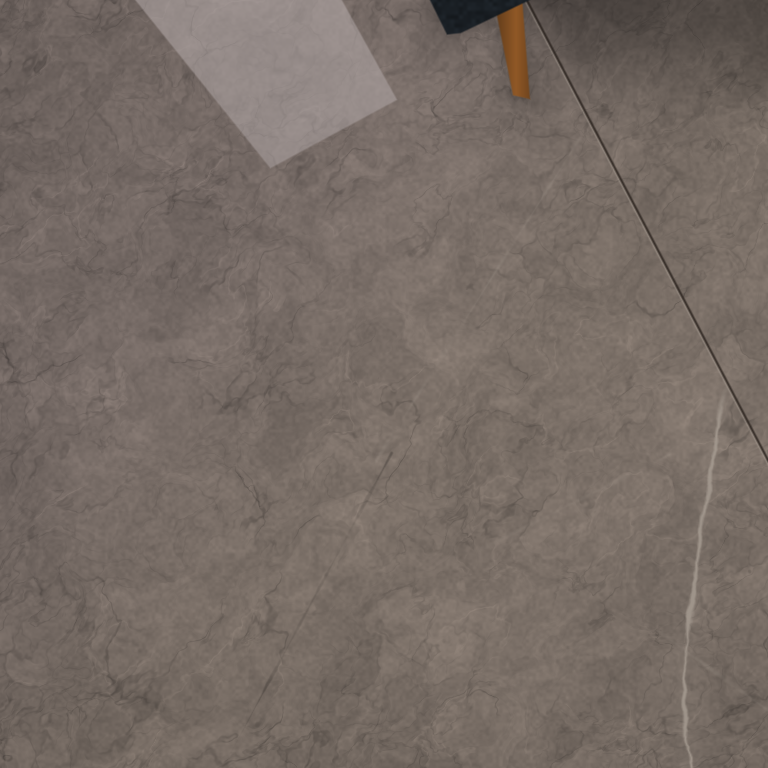
Reproduce this texture procedurally as a Shadertoy shader.

```glsl
// Brown-grey marble floor with fine cracks, pale veins, a tile joint, a light patch and a chair leg.
#define STONE vec3(0.465, 0.422, 0.390)
#define COOL_STONE vec3(0.460, 0.416, 0.397)
#define PALE_VEIN vec3(0.65, 0.61, 0.57)
#define LIGHT_PATCH vec3(0.585, 0.545, 0.535)
#define SEAT vec3(0.10, 0.12, 0.14)
#define WOOD vec3(0.49, 0.30, 0.13)
#define CRACK_DEPTH 0.14
#define MOTTLE 0.19
#define GRAIN 0.09
#define PEBBLE_SCALE 23.0
#define DRIFT_ANGLE 0.72

float hash(vec2 p) {
    vec3 q = fract(vec3(p.xyx) * 0.1031);
    q += dot(q, q.yzx + 33.33);
    return fract((q.x + q.y) * q.z);
}

float noise(vec2 p) {
    vec2 i = floor(p), f = fract(p);
    f = f * f * (3.0 - 2.0 * f);
    return mix(mix(hash(i), hash(i + vec2(1, 0)), f.x),
               mix(hash(i + vec2(0, 1)), hash(i + vec2(1, 1)), f.x), f.y);
}

float fbm(vec2 p) {
    float sum = 0.0, amp = 0.5;
    for (int i = 0; i < 5; i++) {
        sum += amp * noise(p);
        p = mat2(1.6, 1.2, -1.2, 1.6) * p + 17.3;
        amp *= 0.5;
    }
    return sum / 0.97;
}

// x: gap between the two nearest cell centres, y: random value of the cell
vec2 pebbles(vec2 p) {
    vec2 cell = floor(p);
    float near = 9.0, second = 9.0, id = 0.0;
    for (int y = -1; y <= 1; y++)
    for (int x = -1; x <= 1; x++) {
        vec2 c = cell + vec2(x, y);
        float d = length(c + vec2(hash(c), hash(c + 71.7)) - p);
        if (d < near) { second = near; near = d; id = hash(c + 31.1); }
        else second = min(second, d);
    }
    return vec2(second - near, id);
}

// Thin line where the noise crosses its middle value
float crack(vec2 p, float width) {
    return 1.0 - smoothstep(0.0, width, abs(fbm(p) - 0.5));
}

// Signed distance to the line a-b, positive on its right
float side(vec2 p, vec2 a, vec2 b) {
    vec2 d = normalize(b - a);
    return dot(p - a, vec2(d.y, -d.x));
}

// Convex quad with counterclockwise corners
float quad(vec2 p, vec2 a, vec2 b, vec2 c, vec2 d) {
    return max(max(side(p, a, b), side(p, b, c)), max(side(p, c, d), side(p, d, a)));
}

float segment(vec2 p, vec2 a, vec2 b) {
    vec2 d = b - a;
    return length(p - a - d * clamp(dot(p - a, d) / dot(d, d), 0.0, 1.0));
}

float fill(float d, float soft) { return 1.0 - smoothstep(-soft, soft, d); }

vec3 marble(vec2 p) {
    float c = cos(DRIFT_ANGLE), s = sin(DRIFT_ANGLE);
    vec2 q = mat2(c, -s, s, c) * p;
    vec2 warp = vec2(fbm(p * 14.0), fbm(p * 14.0 + 40.0)) - 0.5;
    vec2 along = q * vec2(0.65, 1.0) + warp * 0.045;
    float cloud = fbm(along * 8.0 + 3.0) - 0.5;
    float fine = fbm(along * 55.0 + warp * 8.0) - 0.5;
    float grain = noise(p * 230.0) - 0.5;
    vec2 stones = pebbles(along * PEBBLE_SCALE + warp);
    vec2 chips = pebbles(along * PEBBLE_SCALE * 2.1 + warp * 2.0 + 9.0);

    // Short broken cracks: each kind fades in and out over small patches
    float zone = smoothstep(0.36, 0.62, fbm(along * 11.0 + 11.0));
    float gaps = smoothstep(0.3, 0.65, noise(p * 38.0 + 3.0));
    float rims = (1.0 - smoothstep(0.0, 0.13, stones.x)) * zone * gaps;
    float chip_rims = (1.0 - smoothstep(0.0, 0.2, chips.x)) * (1.0 - gaps) * zone;
    float main_cracks = crack(along * 10.0 + 23.0, 0.018) * smoothstep(0.42, 0.7, noise(q * 17.0 + 5.0));
    float hair = crack(along * 24.0 + 57.0, 0.035) * smoothstep(0.35, 0.7, noise(q * 15.0 + 9.0));
    float pale_hair = crack(along * 21.0 + 81.0, 0.035) * smoothstep(0.4, 0.75, noise(q * 14.0 + 33.0));

    float tone = 1.0 + MOTTLE * cloud + 0.17 * fine + GRAIN * grain;
    tone += 0.07 * (stones.y - 0.5) * smoothstep(0.0, 0.15, stones.x);
    tone -= CRACK_DEPTH * (0.65 * rims + 0.4 * chip_rims + 0.9 * main_cracks + 0.65 * hair);
    tone += 0.07 * pale_hair;
    return mix(STONE, COOL_STONE, smoothstep(0.1, 0.8, p.y - p.x + 0.3)) * tone;
}

void mainImage(out vec4 fragColor, in vec2 fragCoord) {
    vec2 p = fragCoord / iResolution.xy;
    float soft = 0.8 / iResolution.y + 0.0006;
    vec3 col = marble(p);

    // Room light: brighter middle, dim corners and dark far edge beyond the joint
    float joint = side(p, vec2(1.0, 0.401), vec2(0.686, 1.0));
    col *= 1.045 - 0.20 * dot(p - vec2(0.6, 0.52), p - vec2(0.6, 0.52));
    col *= 1.0 - 0.32 * smoothstep(0.82, 1.0, p.y) * smoothstep(-0.03, 0.03, joint);

    // Pale veins and faint straight scratches
    float wobble = 0.016 * (fbm(p * 26.0) - 0.5);
    float veinX = 0.888 + 0.14 * max(p.y - 0.115, 0.0) + 0.11 * max(0.115 - p.y, 0.0) + wobble;
    float vein = abs(p.x - veinX), reach = 1.0 - smoothstep(0.45, 0.51, p.y);
    float veinWidth = 0.0005 + 0.0035 * noise(p * 30.0);
    col = mix(col, PALE_VEIN, reach * (0.72 * fill(vein - veinWidth, 0.0022) + 0.12 * exp(-vein * 60.0)));
    float scratch = min(segment(p, vec2(0.625, 0.284), vec2(0.872, 0.408)),
                        segment(p, vec2(0.855, 0.18), vec2(1.0, 0.075)));
    scratch = min(scratch, segment(p, vec2(0.49, 0.40), vec2(0.755, 0.82))) + wobble * 0.3;
    col = mix(col, PALE_VEIN, 0.28 * noise(p * 25.0) * fill(scratch - 0.0015, 0.002));
    float seam = segment(p, vec2(0.29, 0.0), vec2(0.51, 0.41)) + wobble * 0.3;
    col *= 1.0 - 0.24 * noise(p * 20.0 + 7.0) * fill(seam - 0.0012, 0.0015);

    // Tile joint: dark gap with a lit lip
    col = mix(col, PALE_VEIN, 0.55 * fill(abs(joint + 0.0025) - 0.001, soft));
    col = mix(col, vec3(0.17, 0.14, 0.12), 0.85 * fill(abs(joint) - 0.0014, soft));

    // Window light on the floor
    float patchShape = quad(p, vec2(0.160, 1.02), vec2(0.352, 0.781), vec2(0.517, 0.870), vec2(0.434, 1.02));
    vec3 lit = LIGHT_PATCH * mix(1.0, dot(col, vec3(0.8)), 0.35) * (0.98 + 0.2 * (p.y - 0.8));
    col = mix(col, lit, fill(patchShape, soft));

    // Chair leg and seat with a soft shadow
    float leg = quad(p, vec2(0.643, 1.0), vec2(0.668, 0.876), vec2(0.690, 0.871), vec2(0.680, 1.0));
    float seat = quad(p, vec2(0.545, 1.03), vec2(0.582, 0.955), vec2(0.600, 0.957), vec2(0.715, 1.012));
    col *= 1.0 - 0.18 * exp(-max(min(leg, seat), 0.0) * 45.0);
    col = mix(col, WOOD * (1.15 - 14.0 * abs(p.x - 0.672)), fill(leg, soft));
    col = mix(col, SEAT * (0.8 + 0.4 * noise(p * 180.0)), fill(seat, soft));
    fragColor = vec4(col, 1.0);
}
```
